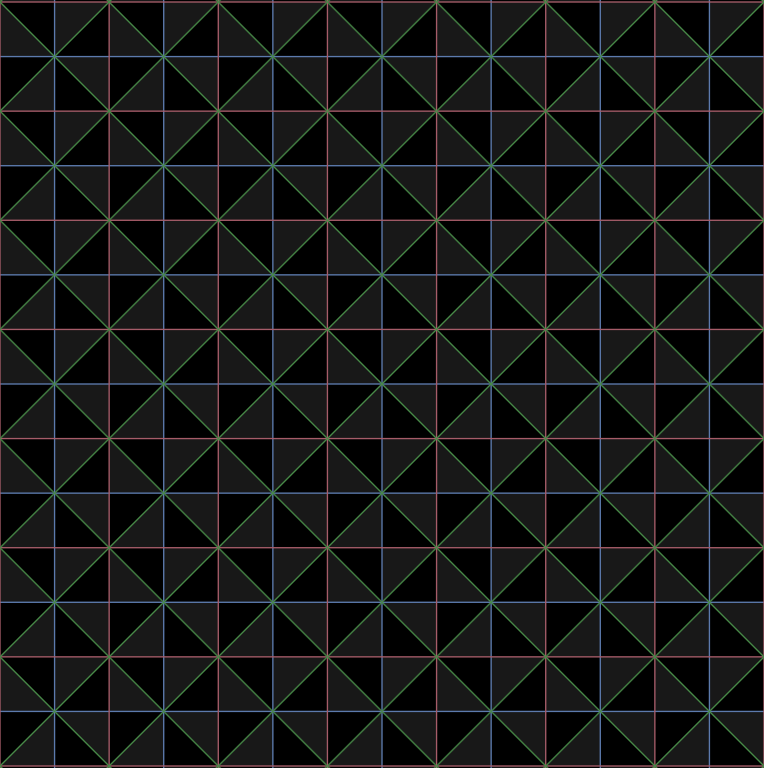
Give the GLSL for this pattern, as a Shadertoy shader.

```glsl
// Kaleidoscopic triangle tiling: two-tone right triangles ruled by thin coloured mirror lines.

const float REPEATS = 7.0;
const float LINE_WIDTH = 0.0123;   // in tile units
const float DIAGONAL_SPREAD = 1.2; // a pixel is wider when crossed diagonally

const vec3 BLACK = vec3(0.0);
const vec3 CHARCOAL = vec3(0.096);
const vec3 GREEN = vec3(0.28, 0.54, 0.28);
const vec3 BLUE = vec3(0.36, 0.48, 0.68);
const vec3 RED = vec3(0.65, 0.36, 0.41);

// Share of a pixel footprint covered by a line at the given distance
float lineCoverage(float dist, float width, float footprint) {
    float h = 0.5 * width;
    float r = 0.5 * footprint;
    return clamp((min(dist + h, r) - max(dist - h, -r)) / footprint, 0.0, 1.0);
}

// Alternating sign over the eight triangles around the tile centre
float triangleSign(vec2 q) {
    vec2 a = abs(q);
    return sign(q.x * q.y * (a.y - a.x));
}

vec3 mirrorTiling(vec2 p, float pixel) {
    vec2 q = p - floor(p + 0.5);
    vec2 a = abs(q);

    // Distances to the three families of mirror lines
    float diagonal = abs(a.x - a.y) * inversesqrt(2.0);
    float centre = min(a.x, a.y);
    float border = 0.5 - max(a.x, a.y);

    // Two-tone triangles with softened edges
    float edge = min(diagonal, min(centre, border));
    float tone = clamp(0.5 + triangleSign(q) * edge / pixel, 0.0, 1.0);
    vec3 colour = mix(BLACK, CHARCOAL, tone);

    // Ruled lines
    colour = mix(colour, BLUE, lineCoverage(centre, LINE_WIDTH, pixel));
    colour = mix(colour, RED, lineCoverage(border, LINE_WIDTH, pixel));
    return mix(colour, GREEN, lineCoverage(diagonal, LINE_WIDTH, pixel * DIAGONAL_SPREAD));
}

void mainImage(out vec4 fragColor, in vec2 fragCoord) {
    // Square tiles, with a tile centre in the middle of the canvas
    float pixel = REPEATS / min(iResolution.x, iResolution.y);
    vec2 p = (fragCoord - 0.5 * iResolution.xy) * pixel;
    fragColor = vec4(mirrorTiling(p, pixel), 1.0);
}
```
